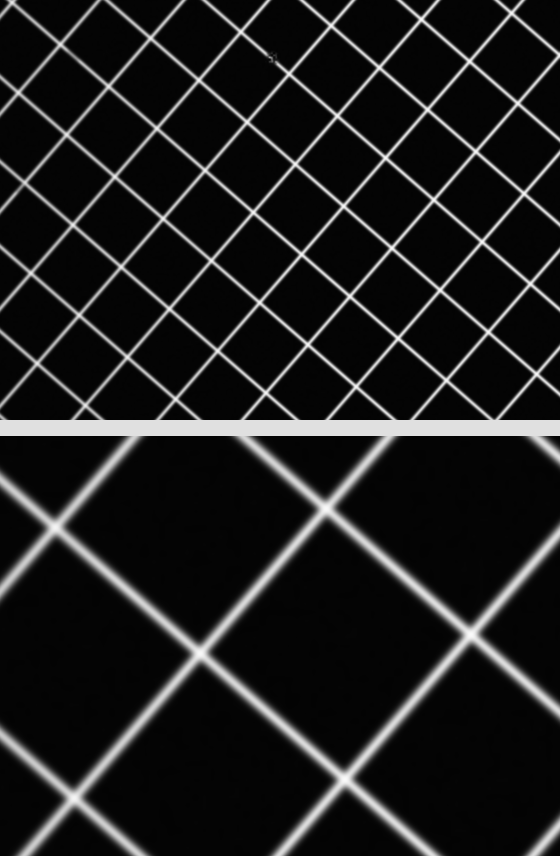
Top, the full canvas; bottom, a detail of the centre.
This pattern is drawn by a Shadertoy shader. Its source:

```glsl
// Softly focused white square grid, tilted about 41 degrees on near-black.
// Gaussian line profiles repeat in rotated cell space; smooth noise and
// slow shading vary the light, and small specks of dirt interrupt the lines.

float hash(vec2 p) {
    p = fract(p * vec2(0.1031, 0.1137));
    p += dot(p, p.yx + 33.33);
    return fract((p.x + p.y) * p.x * 17.0);
}

float valueNoise(vec2 p) {
    vec2 cell = floor(p);
    vec2 f = fract(p);
    f = f * f * (3.0 - 2.0 * f);
    float low = mix(hash(cell), hash(cell + vec2(1.0, 0.0)), f.x);
    float high = mix(hash(cell + vec2(0.0, 1.0)), hash(cell + 1.0), f.x);
    return mix(low, high, f.y);
}

// Soft disc: 1 inside, fading to 0 at the radius.
float spot(vec2 p, vec2 center, float radius) {
    return 1.0 - smoothstep(0.4 * radius, radius, length(p - center));
}

void mainImage(out vec4 fragColor, in vec2 fragCoord) {
    vec2 uv = fragCoord / iResolution.y;

    // Rotated square lattice, anchored on one crossing
    float pitch = 0.1523;
    float angle = 0.7161;
    vec2 along = vec2(cos(angle), -sin(angle));
    vec2 offset = uv - vec2(0.6884, 0.8238);
    vec2 grid = vec2(dot(offset, along), dot(offset, along.yx * vec2(1.0, -1.0))) / pitch;
    vec2 lineDist = abs(fract(grid + 0.5) - 0.5) * pitch;

    // Illumination dims to the left, with faint ripples
    float light = mix(0.71, 0.86, smoothstep(0.0, 0.85, uv.x));
    light += 0.04 * (valueNoise(uv * 22.0) - 0.5);

    // Blurred lines, slightly wider on the left, adding up at crossings
    float sigma = mix(0.0037, 0.0033, smoothstep(0.0, 0.7, uv.x));
    vec2 glow = light * exp(-0.5 * lineDist * lineDist / (sigma * sigma));
    float lines = 1.0 - (1.0 - glow.x) * (1.0 - glow.y);

    // One mottled blot and two fainter smudges
    float mottle = valueNoise(uv * 190.0);
    float blot = spot(uv, vec2(0.648, 0.861), 0.021);
    float smudge = max(spot(uv, vec2(0.175, 0.868), 0.025),
                       spot(uv, vec2(0.048, 0.553), 0.020));
    lines *= 1.0 - blot * (0.95 - 0.45 * mottle);
    lines *= 1.0 - 0.25 * smudge;
    lines += 0.22 * blot * mottle * mottle;

    // Near-black ground with a trace of grain
    float ground = 0.012 + 0.006 * valueNoise(uv * 150.0);
    fragColor = vec4(vec3(ground + lines * (1.0 - ground)), 1.0);
}
```
